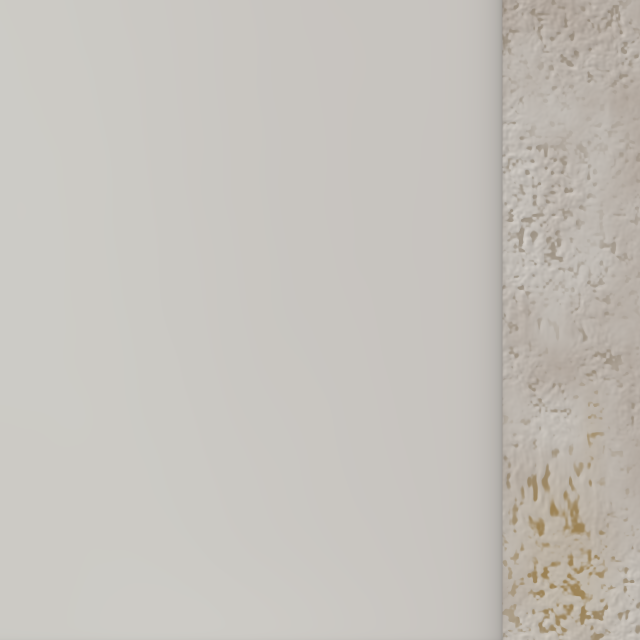
Give the GLSL for this texture, as a WebGL 1 fragment shader.

```glsl
precision highp float;
// A smooth pale wall panel meets a weathered plaster strip on the right.
// The panel is soft gradients with an edge shadow; the strip is layered value
// noise, embossed into grain and thresholded into cracks and ochre stains.
uniform vec2 u_resolution;

#define EDGE_X 0.785
#define SHADOW_WIDTH 0.022
#define SHADOW_DEPTH 0.105
#define GRAIN_SCALE 105.0
#define RELIEF 0.16
#define CRACK_STRENGTH 0.62
#define PANEL_LIGHT vec3(0.800, 0.794, 0.774)
#define PANEL_WARM vec3(0.780, 0.766, 0.748)
#define PLASTER_PALE vec3(0.755, 0.735, 0.710)
#define PLASTER_TAN vec3(0.690, 0.650, 0.612)
#define CRACK_BROWN vec3(0.560, 0.510, 0.440)
#define OCHRE vec3(0.570, 0.450, 0.235)

float hash(vec2 p) {
  vec3 q = fract(vec3(p.xyx) * 0.1031);
  q += dot(q, q.yzx + 33.33);
  return fract((q.x + q.y) * q.z);
}

float noise(vec2 p) {
  vec2 cell = floor(p);
  vec2 f = fract(p);
  f = f * f * (3.0 - 2.0 * f);
  float low = mix(hash(cell), hash(cell + vec2(1.0, 0.0)), f.x);
  float high = mix(hash(cell + vec2(0.0, 1.0)), hash(cell + vec2(1.0)), f.x);
  return mix(low, high, f.y);
}

float fbm(vec2 p) {
  float sum = 0.0;
  float weight = 0.533;
  for (int i = 0; i < 4; i++) {
    sum += weight * noise(p);
    p = mat2(1.6, 1.2, -1.2, 1.6) * p + 7.3;
    weight *= 0.5;
  }
  return sum;
}

// Elliptical soft spot: one at its centre, fading outwards
float spot(vec2 p, vec2 centre, vec2 radius) {
  vec2 d = (p - centre) / radius;
  return exp(-dot(d, d));
}

// Two octaves of fine surface height
float grain(vec2 p) {
  return 0.65 * noise(p) + 0.35 * noise(p * 1.9 + 17.0);
}

vec3 panel(vec2 p) {
  float warmth = smoothstep(0.05, 0.72, p.x + 0.22 * (p.y - 0.5));
  vec3 col = mix(PANEL_LIGHT, PANEL_WARM, warmth);
  col += 0.006 * (fbm(p * vec2(3.0, 2.0)) - 0.5);
  // Faint lighter sheen low on the panel
  col += 0.006 * spot(p, vec2(0.42, 0.03), vec2(0.22, 0.09));
  // Contact shadow beside the strip, with a broad and a tight part
  float gap = max(EDGE_X - p.x, 0.0);
  col -= SHADOW_DEPTH * exp(-gap / SHADOW_WIDTH);
  col -= 0.07 * exp(-gap / 0.0025);
  return col - 0.025 * exp(-p.y / 0.004);
}

vec3 plaster(vec2 p) {
  // Broad tone: tan at the top and along the right, pale elsewhere
  float tan_amount = 0.55 * smoothstep(0.72, 1.0, p.y);
  tan_amount += 0.65 * spot(p, vec2(1.0, 0.60), vec2(0.045, 0.20));
  tan_amount += 0.30 * spot(p, vec2(0.90, 0.43), vec2(0.10, 0.05));
  tan_amount += 1.3 * (fbm(p * vec2(16.0, 12.0)) - 0.5) + 0.22;
  vec3 col = mix(PLASTER_PALE, PLASTER_TAN, clamp(tan_amount, 0.0, 1.0));

  // Grain stretches into vertical streaks in two bands
  float streak = spot(p, vec2(0.87, 0.24), vec2(0.12, 0.10));
  streak = max(streak, spot(p, vec2(0.86, 0.48), vec2(0.10, 0.03)));
  vec2 warp = 0.006 * vec2(noise(p * 40.0), noise(p * 40.0 + 9.0));
  vec2 g = (p + warp) * GRAIN_SCALE;
  vec2 along = g * vec2(1.0, 0.42);
  float fine = mix(grain(g), grain(along), streak);
  float lit = mix(grain(g + vec2(-0.35, 0.35)), grain(along + vec2(-0.35, 0.15)), streak);

  // Rough patches alternate with smooth ones
  float rough = smoothstep(0.34, 0.60, fbm(p * vec2(14.0, 11.0) + 31.0));
  rough *= 1.0 - 0.75 * spot(p, vec2(1.0, 0.62), vec2(0.05, 0.22));
  rough = 0.25 + 0.75 * rough;
  col += RELIEF * rough * (fine - lit);

  // Cracks sit in the low parts of the grain
  float pit = 1.0 - smoothstep(0.20, 0.40, fine);
  col = mix(col, CRACK_BROWN, CRACK_STRENGTH * pit * rough);

  // Ochre gathers near the bottom and thins out upwards
  float stain = spot(p, vec2(0.885, 0.10), vec2(0.065, 0.085));
  stain += 0.65 * spot(p, vec2(0.86, 0.20), vec2(0.06, 0.07));
  stain += 0.55 * spot(p, vec2(0.925, 0.31), vec2(0.018, 0.07));
  stain += 0.30 * spot(p, vec2(0.88, 0.0), vec2(0.12, 0.30));
  stain = clamp(stain, 0.0, 1.0);
  float fleck = 1.0 - smoothstep(0.24, 0.32 + 0.20 * stain, fine);
  col = mix(col, OCHRE, 0.85 * fleck * stain);
  col = mix(col, vec3(0.72, 0.64, 0.50), 0.22 * stain);

  // Thin dark rim where the strip begins
  return col - 0.05 * exp(-(p.x - EDGE_X) / 0.003);
}

void main() {
  vec2 p = gl_FragCoord.xy / u_resolution;
  float pixel = 1.0 / u_resolution.x;
  float strip = smoothstep(EDGE_X - pixel, EDGE_X + pixel, p.x);
  vec3 col = mix(panel(p), plaster(vec2(max(p.x, EDGE_X), p.y)), strip);
  gl_FragColor = vec4(clamp(col, 0.0, 1.0), 1.0);
}
```
